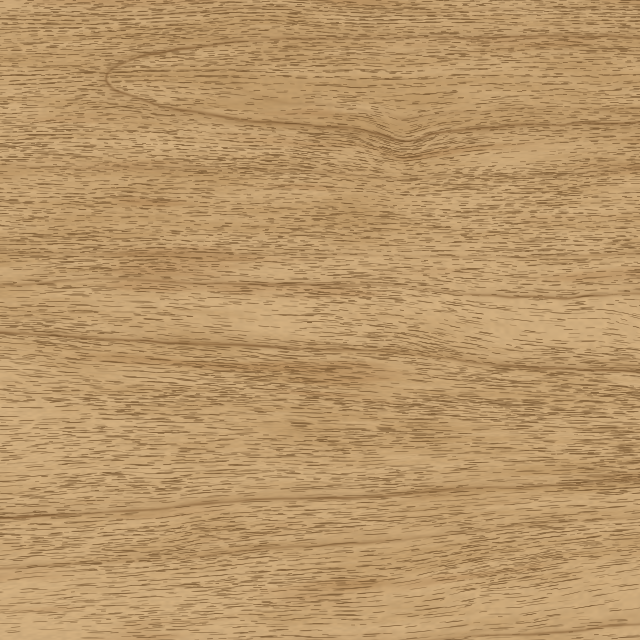
This texture is drawn by a three.js fragment shader. Its source:

```glsl
// Pale brown wood veneer with flowing growth lines and fine dark pores.
varying vec2 vUv;

#define PALE vec3(0.812, 0.678, 0.495)
#define TAN vec3(0.725, 0.580, 0.390)
#define RUST vec3(0.640, 0.460, 0.280)
#define VEIN vec3(0.500, 0.355, 0.205)
#define PORE vec3(0.450, 0.325, 0.185)
#define PORE_LAYERS 7
#define PORE_HALF_WIDTH 0.0003
#define PORE_SOFTNESS 0.0010
#define PORE_STRENGTH 0.70
#define VEIN_STRENGTH 0.62

float hash(vec2 p) {
  return fract(sin(dot(p, vec2(127.1, 311.7))) * 43758.545);
}

float noise(vec2 p) {
  vec2 i = floor(p), f = fract(p);
  f = f * f * (3.0 - 2.0 * f);
  return mix(mix(hash(i), hash(i + vec2(1.0, 0.0)), f.x),
             mix(hash(i + vec2(0.0, 1.0)), hash(i + vec2(1.0, 1.0)), f.x), f.y);
}

float fbm(vec2 p) {
  return 0.55 * noise(p) + 0.3 * noise(p * 2.1 + 7.3) + 0.15 * noise(p * 4.3 + 2.9);
}

float bell(float x, float width) {
  return exp(-x * x / (width * width));
}

// Height across the grain: each fibre follows a constant value.
float grainHeight(vec2 p) {
  float run = p.x * (0.5 + 0.5 * p.x);
  float flow = run * (0.085 * bell(p.y - 0.15, 0.15) - 0.07 * bell(p.y - 0.44, 0.09));
  float notch = sqrt(pow(p.x - 0.63, 2.0) + 0.0003);
  flow -= 0.045 * exp(-notch / 0.09) * bell(p.y - 0.765, 0.06);
  float rise = (p.y - 0.875) / 0.06;
  flow += 0.018 * smoothstep(0.08, 0.45, p.x) * rise * exp(-0.5 * rise * rise);
  flow += 0.010 * (noise(p * vec2(5.0, 11.0)) - 0.5);
  flow += 0.003 * (noise(p * vec2(16.0, 30.0)) - 0.5);
  return p.y - flow;
}

// A crisp dark line with a soft, one-sided halo.
float lineProfile(float d) {
  float halo = exp(-abs(d) / (d > 0.0 ? 0.010 : 0.003));
  return 0.6 * bell(d, 0.0020) + 0.4 * halo;
}

float vein(vec2 g, float stretch, float height, float strength) {
  float wobble = 0.008 * (noise(vec2(g.x * 7.0, height * 90.0)) - 0.5);
  wobble += 0.002 * (noise(vec2(g.x * 35.0, height * 50.0)) - 0.5);
  float fade = 0.45 + 0.8 * noise(vec2(g.x * 6.0 + 3.0, height * 70.0));
  return strength * fade * lineProfile((g.y - height + wobble) / stretch);
}

// Rounded growth ring, closed on the left and open on the right.
float tongue(vec2 g, float tip, float halfWidth, float strength) {
  float decay = exp(-(g.x - tip) / 0.16);
  float y = (g.y - 0.875) / halfWidth;
  vec2 slope = vec2(decay / 0.16, 2.0 * y / halfWidth);
  float d = (y * y - 1.0 + decay) / (length(slope) + 0.5);
  float fade = 0.6 + 0.6 * noise(g * vec2(7.0, 12.0));
  return strength * fade * lineProfile(d + 0.003 * (noise(g * 40.0) - 0.5));
}

float growthLines(vec2 g, float s) {
  float sum = tongue(g, 0.165, 0.054, 0.95) + tongue(g, 0.36, 0.033, 0.3);
  sum += vein(g, s, 0.480, 1.15) + vein(g, s, 0.195, 1.05) + vein(g, s, 0.558, 0.9);
  sum += vein(g, s, 0.115, 0.6) + vein(g, s, -0.015, 1.0) + vein(g, s, 0.605, 0.45);
  sum += vein(g, s, 0.735, 0.45) + vein(g, s, 0.978, 0.5);
  return sum;
}

// One jittered dash per cell; long layers favour the lower half.
float poreLayer(vec2 g, float stretch, float layer) {
  float isShort = mod(layer, 2.0);
  vec2 cells = mix(vec2(15.0, 118.0), vec2(36.0, 134.0), isShort) + layer * vec2(1.3, 5.7);
  vec2 q = g * cells;
  q.x += 9.0 * hash(vec2(floor(q.y), layer + 4.0));
  vec2 id = floor(q) + layer * 37.0;
  vec2 local = fract(q) - 0.5;
  float halfLength = mix(0.14, 0.47, hash(id));
  local.x -= (hash(id + 11.3) - 0.5) * (1.0 - 2.0 * halfLength);
  local.y -= (hash(id + 23.7) - 0.5) * 0.5;
  vec2 d = local / cells;
  d.y = d.y / stretch + d.x * (0.01 + 0.07 * (hash(id + 5.1) - 0.5));
  float upper = smoothstep(0.46, 0.66, g.y);
  float density = mix(mix(0.58, 0.26, upper), mix(0.20, 0.66, upper), isShort);
  density += 1.1 * (fbm(g * vec2(5.0, 26.0)) - 0.5);
  float present = smoothstep(-0.08, 0.08, density - hash(id + 41.9));
  float taper = smoothstep(halfLength, halfLength * 0.6, abs(local.x));
  float across = 1.0 - smoothstep(PORE_HALF_WIDTH, PORE_HALF_WIDTH + PORE_SOFTNESS, abs(d.y));
  return present * taper * across * mix(0.35, 1.0, hash(id + 61.3));
}

void main() {
  vec2 g = vec2(vUv.x, grainHeight(vUv));
  float stretch = max((grainHeight(vUv + vec2(0.0, 0.002)) - g.y) / 0.002, 0.25);

  // Broad tone, fibre streaks and fine speckle
  float tone = 0.5 * fbm(g * vec2(2.5, 9.0)) + 0.5 * fbm(g * vec2(9.0, 85.0));
  tone += 0.10 * smoothstep(0.5, 0.9, vUv.y);
  vec3 color = mix(PALE, TAN, smoothstep(0.32, 0.92, tone));
  color *= 1.0 + 0.06 * (noise(g * vec2(130.0, 390.0)) - 0.5);

  // Rusty streaks and growth lines
  float streak = smoothstep(0.58, 0.85, fbm(g * vec2(4.0, 38.0) + 19.0));
  color = mix(color, RUST, 0.35 * streak);
  float lines = growthLines(g, stretch) * (0.65 + 0.7 * noise(g * vec2(25.0, 300.0)));
  color = mix(color, VEIN, clamp(VEIN_STRENGTH * lines, 0.0, 0.8));

  // Pores
  float clear = 1.0;
  for (int i = 0; i < PORE_LAYERS; i++) {
    clear *= 1.0 - PORE_STRENGTH * poreLayer(g, stretch, float(i));
  }
  color = mix(PORE, color, max(clear, 0.2));
  gl_FragColor = vec4(color, 1.0);
}
```
